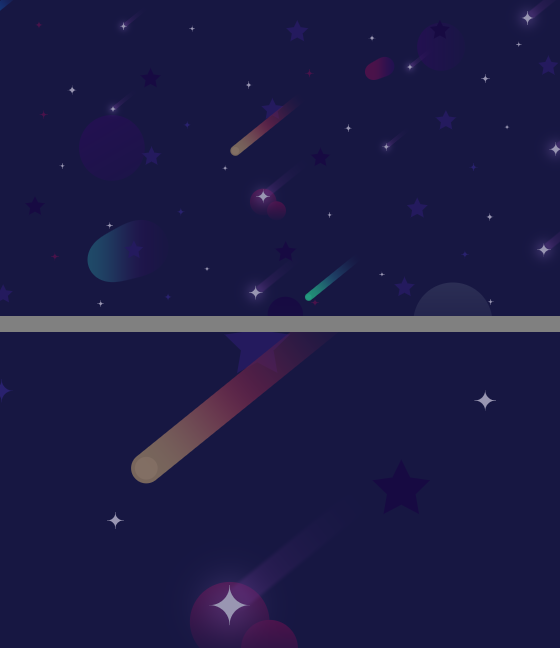
Top: the whole. Bottom: its middle third, enlarged.
A Shadertoy shader for this background:

```glsl
// Dark indigo night sky with flat stars, sparkles, meteors, comets and soft planets.
#define SKY vec3(0.09, 0.09, 0.26)
#define VIOLET vec3(0.135, 0.065, 0.315)
#define STAR_BLUE vec3(0.14, 0.10, 0.37)
#define STAR_DARK vec3(0.09, 0.04, 0.26)
#define BERRY vec3(0.29, 0.07, 0.29)
#define SPARKLE vec3(0.60, 0.59, 0.70)
#define TRAIL vec3(0.38, 0.18, 0.52)
#define FLIGHT vec2(0.777, 0.629)
#define STAR_SIZE 0.036
#define SEED 3.0

float hash(float n) { return fract(sin(n * 127.1 + SEED) * 4375.85); }

// Antialiased coverage of a signed distance
float fill(float d) { return clamp(0.5 - d * iResolution.y, 0.0, 1.0); }

// Evenly spread points with a little jitter
vec2 scatter(int i) {
    float n = float(i) + 1.0;
    vec2 jitter = 0.05 * vec2(hash(n), hash(n + 71.0));
    vec2 spot = fract(vec2(0.16, 0.35) + n * vec2(0.7549, 0.5698) + jitter);
    return spot * vec2(iResolution.x / iResolution.y, 1.0);
}

float fourPoint(vec2 p, float r) {
    p = abs(p);
    return max(r - length(p - r), max(p.x, p.y) - r);
}

float fivePoint(vec2 p, float r) {
    float sector = 1.256637;
    float a = mod(atan(p.x, p.y) + 0.5 * sector, sector) - 0.5 * sector;
    vec2 q = length(p) * vec2(cos(a), abs(sin(a)));
    return dot(q - vec2(r, 0.0), vec2(0.443, 0.897));
}

// Two circles melted together
float bean(vec2 p, vec2 a, float ra, vec2 b, float rb, float melt) {
    float da = length(p - a) - ra, db = length(p - b) - rb;
    float h = max(melt - abs(da - db), 0.0) / melt;
    return min(da, db) - h * h * melt * 0.25;
}

// Disc that fades away from the lit side
void disc(inout vec3 col, vec2 p, vec2 c, float r, vec3 tint, vec2 lit, float shade) {
    vec2 q = p - c;
    float light = clamp(0.5 + 0.5 * dot(q, lit) / r, 0.0, 1.0);
    col = mix(col, mix(SKY, tint, mix(shade, 1.0, light)), fill(length(q) - r));
}

// Round-headed streak fading through two colours
void comet(inout vec3 col, vec2 p, vec2 head, float len, float r, vec3 hot, vec3 cool) {
    vec2 q = p - head;
    float along = dot(q, FLIGHT);
    float side = dot(q, vec2(-FLIGHT.y, FLIGHT.x));
    float t = clamp(along / len, 0.0, 1.0);
    float d = length(vec2(along - t * len, side)) - r;
    vec3 tint = mix(hot, cool, smoothstep(0.0, 0.55, t));
    col = mix(col, tint, fill(d) * (1.0 - smoothstep(0.3, 1.0, t)));
    col = mix(col, hot * 1.12, 0.7 * fill(length(q) - r * 0.75));
}

// Glowing sparkle with a straight tail
void meteor(inout vec3 col, vec2 q, float size) {
    float along = dot(q, FLIGHT);
    float side = abs(dot(q, vec2(-FLIGHT.y, FLIGHT.x)));
    float fade = clamp(1.0 - along / (size * 9.0), 0.0, 1.0);
    float tail = smoothstep(size * 0.75, size * 0.45, side) * smoothstep(0.0, size, along);
    col = mix(col, TRAIL, 0.42 * tail * fade * fade);
    float glow = exp(-dot(q, q) / (size * size * 2.2));
    col = mix(col, vec3(0.44, 0.34, 0.64), 0.32 * glow);
    col = mix(col, SPARKLE, fill(fourPoint(q, size)));
}

void mainImage(out vec4 fragColor, in vec2 fragCoord) {
    vec2 p = fragCoord / iResolution.y;
    vec3 col = SKY;

    // Planets
    disc(col, p, vec2(0.354, 0.532), 0.104, VIOLET, vec2(-0.5, 0.86), 0.5);
    disc(col, p, vec2(1.396, 0.852), 0.076, VIOLET, vec2(-1.0, 0.0), 0.2);
    disc(col, p, vec2(0.903, 0.005), 0.056, STAR_DARK, vec2(0.0, 1.0), 0.6);
    disc(col, p, vec2(1.433, -0.019), 0.125, vec3(0.17, 0.18, 0.33), vec2(0.0, 1.0), 0.1);
    disc(col, p, vec2(0.833, 0.361), 0.042, BERRY, vec2(0.0, 1.0), 0.1);
    disc(col, p, vec2(0.875, 0.333), 0.030, BERRY, vec2(0.0, 1.0), 0.1);

    // Melted blobs
    float teal = bean(p, vec2(0.345, 0.178), 0.068, vec2(0.447, 0.218), 0.086, 0.09);
    vec3 tealTint = mix(vec3(0.12, 0.29, 0.41), vec3(0.12, 0.08, 0.29), smoothstep(0.27, 0.47, p.x));
    col = mix(col, tealTint, fill(teal) * (1.0 - 0.8 * smoothstep(0.43, 0.54, p.x)));
    float berry = bean(p, vec2(1.181, 0.773), 0.026, vec2(1.218, 0.790), 0.030, 0.03);
    col = mix(col, mix(BERRY, VIOLET, smoothstep(1.18, 1.25, p.x)), fill(berry));

    // Flat stars: blue, then dark
    for (int i = 9; i < 23; i++) {
        float size = STAR_SIZE * mix(0.85, 1.05, hash(float(i) + 20.0));
        float d = fivePoint(p - scatter(i), size);
        col = mix(col, i < 18 ? STAR_BLUE : STAR_DARK, fill(d));
    }

    // Tiny sparkles: muted blue and berry, then pale
    for (int i = 23; i < 50; i++) {
        float pick = hash(float(i) + 40.0);
        vec3 muted = i % 2 == 0 ? BERRY : vec3(0.16, 0.13, 0.43);
        float size = i < 33 ? 0.012 : mix(0.008, 0.014, pick * pick * pick);
        col = mix(col, i < 33 ? muted : SPARKLE, fill(fourPoint(p - scatter(i), size)));
    }

    // Comets
    comet(col, p, vec2(0.745, 0.523), 0.28, 0.016, vec3(0.47, 0.40, 0.36), vec3(0.38, 0.13, 0.28));
    comet(col, p, vec2(0.977, 0.060), 0.21, 0.012, vec3(0.13, 0.55, 0.46), vec3(0.12, 0.27, 0.42));
    comet(col, p, vec2(-0.02, 0.965), 0.10, 0.012, vec3(0.08, 0.22, 0.47), vec3(0.09, 0.16, 0.40));

    // Meteors, large and small in turn
    for (int i = 0; i < 9; i++) meteor(col, p - scatter(i), i % 2 == 0 ? 0.021 : 0.011);

    fragColor = vec4(col, 1.0);
}
```
